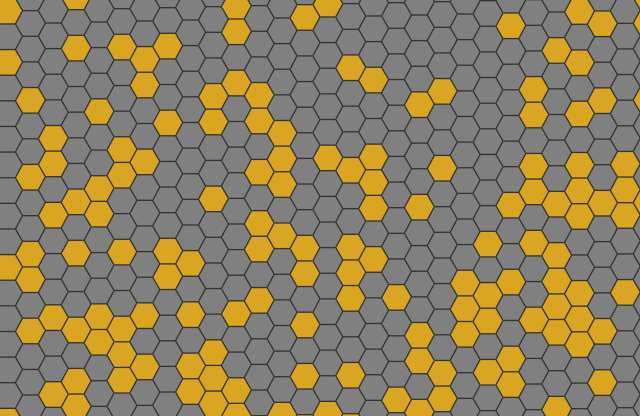
A WebGL 2 fragment shader for this pattern:

```glsl
#version 300 es
precision highp float;
// Flat-topped honeycomb of grey cells with goldenrod ones scattered at random.
// A cellular search over a slightly sheared lattice finds the cell; its three
// pairs of bisectors give the outline, and an integer hash picks the fill.

uniform vec2 u_resolution;
out vec4 fragColor;

// Lengths are fractions of the canvas height.
const vec2  ORIGIN      = vec2(0.0181, 0.0492);   // centre of one cell
const vec2  STEP_COLUMN = vec2(0.0550, -0.0296);  // to the next column
const vec2  STEP_ROW    = vec2(0.0, 0.0616);      // to the next cell above
const float HALF_LINE   = 0.0016;
const float GOLD_SHARE  = 0.27;
const uint  SEED        = 17u;

const vec3 GREY = vec3(0.50);
const vec3 GOLD = vec3(0.855, 0.647, 0.125);
const vec3 LINE = vec3(0.20);

// Integer hash of a cell index, 0 to 1
float hashCell(ivec2 cell) {
    uvec2 k = uvec2(cell + 512);
    uint h = k.x * 73856u + k.y * 19349u * 31u + SEED * 83492u;
    h = (h ^ (h >> 15)) * 739391u;
    h = (h ^ (h >> 13)) * 668265u;
    h ^= h >> 16;
    return float(h & 65535u) / 65536.0;
}

// Offset from the nearest lattice point, whose index is returned in cell
vec2 nearestCell(vec2 p, out ivec2 cell) {
    mat2 lattice = mat2(STEP_COLUMN, STEP_ROW);
    vec2 guess = round(inverse(lattice) * p);
    vec2 best = vec2(1e3);
    cell = ivec2(guess);
    for (int j = -1; j <= 1; j++) {
        for (int i = -1; i <= 1; i++) {
            vec2 id = guess + vec2(i, j);
            vec2 offset = p - lattice * id;
            if (dot(offset, offset) < dot(best, best)) {
                best = offset;
                cell = ivec2(id);
            }
        }
    }
    return best;
}

// Distance to the pair of edges facing the neighbours at +step and -step
float edgePair(vec2 offset, vec2 neighbour) {
    return 0.5 * length(neighbour) - abs(dot(offset, normalize(neighbour)));
}

void main() {
    vec2 p = gl_FragCoord.xy / u_resolution.y - ORIGIN;
    float pixel = 1.0 / u_resolution.y;

    ivec2 cell;
    vec2 offset = nearestCell(p, cell);

    // Outline shared by neighbouring cells
    float edge = min(edgePair(offset, STEP_ROW),
                 min(edgePair(offset, STEP_COLUMN),
                     edgePair(offset, STEP_COLUMN + STEP_ROW)));
    float outline = clamp(0.5 + (HALF_LINE - edge) / pixel, 0.0, 1.0);

    // Random fill, then the line on top
    vec3 fill = hashCell(cell) < GOLD_SHARE ? GOLD : GREY;
    fragColor = vec4(mix(fill, LINE, outline), 1.0);
}
```
